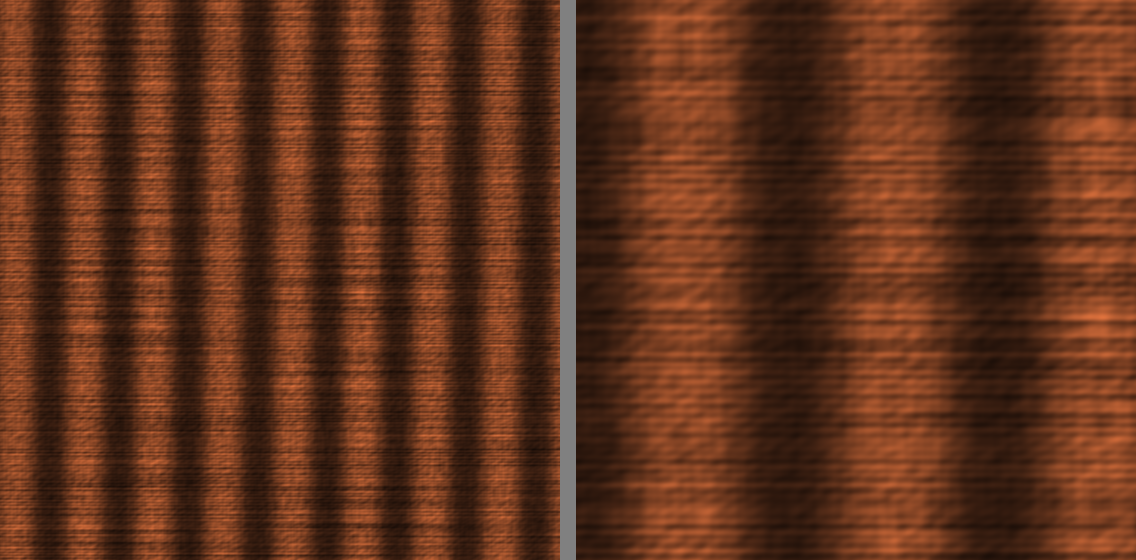
Left, the full canvas; right, a detail of the centre.
This texture is drawn by a three.js fragment shader. Its source:

```glsl
varying vec2 vUv;

const float TAU = 6.283185;
const float FOLDS = 8.07;           // folds across the canvas
const float FIRST_SHADOW = 0.0885;  // centre of the first dark valley
const float FOLD_FLATNESS = 0.55;   // flattens crests and valleys
const float THREADS = 180.0;        // horizontal threads up the canvas
const float THREAD_DEPTH = 0.07;
const float STREAK_DEPTH = 0.50;
const float BAND_DEPTH = 0.22;
const float MOTTLE_DEPTH = 0.34;
const float WARP_DEPTH = 0.12;
const vec2 STREAK_SCALE = vec2(2.3, 205.0);
const vec2 BAND_SCALE = vec2(1.4, 43.0);
const vec2 MOTTLE_SCALE = vec2(72.0, 150.0);
const vec2 WARP_SCALE = vec2(190.0, 24.0);
const float MOTTLE_SLANT = 0.45;
const vec3 SHADOW_BROWN = vec3(0.190, 0.099, 0.055);
const vec3 CREST_COPPER = vec3(0.555, 0.283, 0.152);

vec2 hashGradient(vec2 cell) {
  float h = fract(sin(dot(cell, vec2(127.1, 311.7))) * 43758.5);
  return vec2(cos(TAU * h), sin(TAU * h));
}

float gradientNoise(vec2 p) {
  vec2 cell = floor(p);
  vec2 f = p - cell;
  vec2 w = f * f * f * (f * (f * 6.0 - 15.0) + 10.0);
  vec2 e = vec2(1.0, 0.0);
  float a = dot(hashGradient(cell), f);
  float b = dot(hashGradient(cell + e.xy), f - e.xy);
  float c = dot(hashGradient(cell + e.yx), f - e.yx);
  float d = dot(hashGradient(cell + e.xx), f - e.xx);
  return mix(mix(a, b, w.x), mix(c, d, w.x), w.y);
}

// 0 in the valleys, 1 on the crests
float foldLight(float x) {
  float wave = 0.5 - 0.5 * cos(TAU * FOLDS * (x - FIRST_SHADOW));
  return mix(wave, smoothstep(0.0, 1.0, wave), FOLD_FLATNESS);
}

// Relative brightness of the woven surface, around 1
float weave(vec2 uv) {
  float thread = cos(TAU * THREADS * uv.y);
  float streak = gradientNoise(uv * STREAK_SCALE);
  float band = gradientNoise(uv * BAND_SCALE + 17.0);
  vec2 slanted = vec2(uv.x, uv.y - MOTTLE_SLANT * uv.x);
  float mottle = gradientNoise(slanted * MOTTLE_SCALE + 41.0);
  float warp = gradientNoise(uv * WARP_SCALE + 73.0);
  return 1.0 + THREAD_DEPTH * thread + STREAK_DEPTH * streak
    + BAND_DEPTH * band + MOTTLE_DEPTH * mottle + WARP_DEPTH * warp;
}

void main() {
  vec3 cloth = mix(SHADOW_BROWN, CREST_COPPER, foldLight(vUv.x));
  gl_FragColor = vec4(cloth * weave(vUv), 1.0);
}
```
